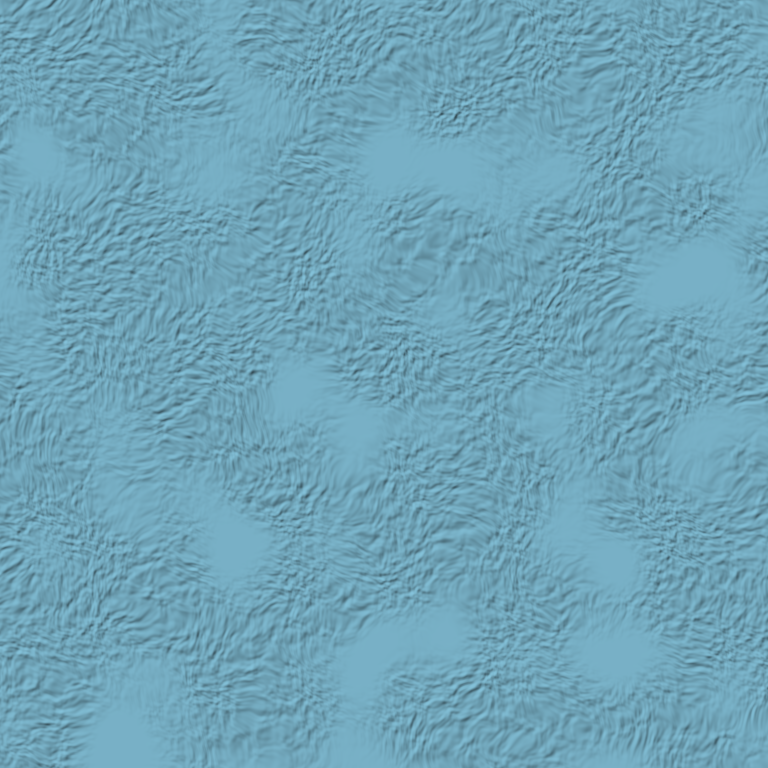
This texture is drawn by a WebGL 1 fragment shader. Its source:

```glsl
precision highp float;

uniform vec2 u_resolution;

float hash(vec2 cell) {
  vec3 p = fract(cell.xyx * 0.1031);
  p += dot(p, p.yzx + 33.33);
  return fract((p.x + p.y) * p.z);
}

// Dot product of a random unit gradient with the offset from its corner
float cornerSlope(vec2 cell, vec2 offset) {
  float angle = 6.2832 * hash(cell);
  return dot(vec2(cos(angle), sin(angle)), offset);
}

float gradientNoise(vec2 p) {
  vec2 cell = floor(p);
  vec2 f = p - cell;
  vec2 blend = f * f * f * (f * (f * 6.0 - 15.0) + 10.0);
  vec2 dx = vec2(1.0, 0.0);
  vec2 dy = vec2(0.0, 1.0);
  float low = mix(cornerSlope(cell, f), cornerSlope(cell + dx, f - dx), blend.x);
  float high = mix(cornerSlope(cell + dy, f - dy), cornerSlope(cell + 1.0, f - 1.0), blend.x);
  return mix(low, high, blend.y);
}

// A gentle warp stretches the grain in a direction that drifts over the sheet
vec2 warp(vec2 uv) {
  vec2 broad = uv * 8.0;
  vec2 small = uv * 31.0;
  vec2 drift = 0.045 * vec2(gradientNoise(broad + 17.3), gradientNoise(broad + 61.7));
  vec2 wiggle = 0.008 * vec2(gradientNoise(small + 3.9), gradientNoise(small + 47.1));
  return uv + drift + wiggle;
}

float grainHeight(vec2 uv) {
  vec2 p = warp(uv) * 80.0;
  return gradientNoise(p + 5.2) + 0.45 * gradientNoise(p * 2.03 + 41.6);
}

void main() {
  vec2 uv = gl_FragCoord.xy / u_resolution.y;

  // Relief lit from the upper left
  vec2 toLight = vec2(-0.55, 0.83) * 0.0018;
  float slope = grainHeight(uv - toLight) - grainHeight(uv + toLight);
  float relief = 0.36 * slope;
  relief -= 1.3 * relief * relief;

  // Small worn patches between the rough areas
  vec2 patchPos = uv * 6.5 + 29.4;
  float wear = gradientNoise(patchPos) + 0.4 * gradientNoise(patchPos * 2.1 + 8.7);
  float roughness = smoothstep(-0.52, 0.08, wear);

  vec3 smoothBlue = vec3(0.47, 0.692, 0.777);
  float shade = 1.0 + roughness * (relief - 0.085);
  gl_FragColor = vec4(smoothBlue * shade, 1.0);
}
```
